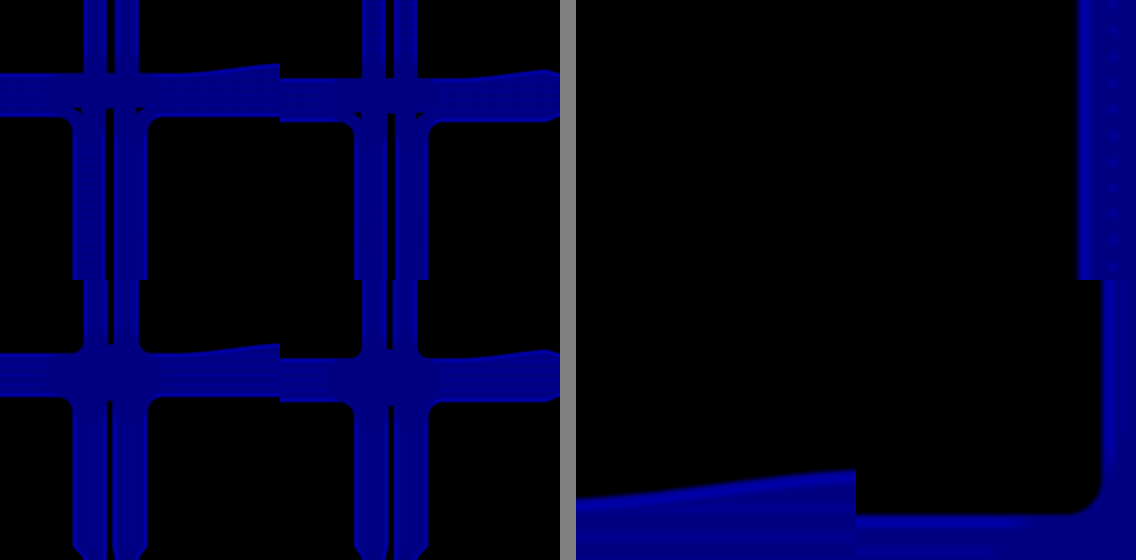
Left, the full canvas; right, a detail of the centre.
A WebGL 2 fragment shader for this pattern:

```glsl
#version 300 es
precision highp float;

uniform vec2 u_resolution;
out vec4 fragColor;

// Union of two distances with a rounded inner corner
float roundUnion(float a, float b, float r) {
  return max(r, min(a, b)) - length(max(r - vec2(a, b), 0.0));
}

float bell(float x, float width) {
  return exp(-x * x / (width * width));
}

// Signed distance to the nearest multiple of a period
float repeatDistance(float x, float period) {
  return mod(x + 0.5 * period, period) - 0.5 * period;
}

void main() {
  // Two by two cells, each 384 units wide, y pointing down
  vec2 p = gl_FragCoord.xy / u_resolution;
  p.y = 1.0 - p.y;
  vec2 cell = floor(p * 2.0);
  vec2 q = fract(p * 2.0) * 384.0;
  float col = cell.x, row = cell.y;

  // Ease the outer right and bottom ends into the opposite edges
  vec2 wrap = smoothstep(362.0, 384.0, q) * cell;

  // Horizontal band with a flared right end
  float flare = 14.0 * smoothstep(240.0, 400.0, q.x);
  float top = mix(100.0 + 7.0 * col - flare, 100.0, wrap.x);
  float bottom = mix(161.0 + 7.0 * col, 161.0, wrap.x);
  float middle = 130.5 + 7.0 * col;
  float band = max(top - q.y, q.y - bottom);

  // Vertical band, wider below the crossing
  bool below = q.y > middle;
  vec2 upperSides = vec2(114.0, 191.0) - 2.0 * col;
  vec2 lowerSides = vec2(99.0 + 2.0 * col, 203.0 + col);
  vec2 sides = below ? mix(lowerSides, upperSides, wrap.y) : upperSides;
  float arm = max(sides.x - q.x, q.x - sides.y);
  float fillet = below ? 20.0 : mix(3.0, 16.0, row);
  float d = roundUnion(band, arm, fillet);

  // Slot between the two vertical arms: centre and half width
  vec2 upperSlot = vec2(152.0 - 1.5 * col, 5.0 - 1.5 * row);
  vec2 lowerSlot = vec2(150.5 + 2.0 * col, 5.0 - 2.0 * row);
  vec2 openSlot = vec2(152.0 - 1.5 * col, 5.0);
  vec2 slot = below ? mix(lowerSlot, openSlot, wrap.y) : upperSlot;
  float slotEnd = below ? bottom + mix(-12.0, 5.0, row) - q.y
                        : q.y - top + 12.0 * row;
  float gap = max(abs(q.x - slot.x) - slot.y, slotEnd);
  d = max(d, -gap);

  // Small triangular notches in the upper crossings
  vec2 n = vec2(abs(q.x - 149.0) - 38.0, q.y - 148.0 - 7.0 * col);
  float notch = max(max(-n.x, -n.y), dot(n, vec2(0.6, 0.8)) - 6.0);
  d = max(d, -notch - 100.0 * row);

  // The crossing itself stays plain
  vec2 away = abs(q - vec2(142.0, middle)) - vec2(78.0, 65.0);
  float outside = max(away.x, away.y);
  float rim = bell(d + 4.0, 2.6) * smoothstep(-24.0, 0.0, outside);

  // Coordinates across and along whichever arm is here
  bool horizontal = away.x > 0.0;
  float armCentre = q.x < slot.x ? 0.5 * (sides.x + slot.x - slot.y)
                                 : 0.5 * (sides.y + slot.x + slot.y);
  float across = horizontal ? q.y - middle : q.x - armCentre + 6.5;
  float along = horizontal ? q.x - 4.0 : q.y - 6.0;
  float line = repeatDistance(across, 13.0);
  float bead = repeatDistance(along, horizontal ? 8.0 : 12.0);

  // Dots in the upper row, soft stripes in the lower row
  float dots = 0.11 * bell(length(vec2(line, bead)), 2.2);
  float stripes = (horizontal ? 0.07 : 0.045) * bell(line, 2.8);
  float inner = (1.0 - smoothstep(-10.0, -7.0, d))
              * smoothstep(-3.0, 4.0, outside) * (1.0 - wrap.y);
  float blue = 0.5 + 0.16 * rim + mix(dots, stripes, row) * inner;

  float cover = 1.0 - smoothstep(-2.0, 1.5, d);
  fragColor = vec4(0.0, 0.0, blue * cover, 1.0);
}
```
